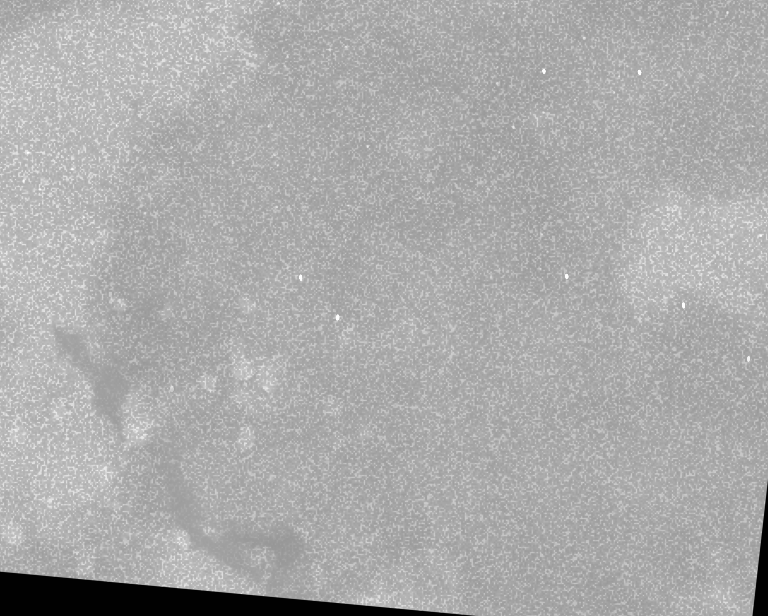
Write a WebGL 2 fragment shader that draws this texture.

```glsl
#version 300 es
precision highp float;
// Grey aerial ground: fine grain, ragged pale patches, a smooth track, round clumps, black cut corners.
#define BASE_TONE 0.658
#define PATCH_GAIN 0.066
#define PATCH_SCALE 3.6
#define GRAIN_SCALE 360.0
#define GRAIN_LINEAR 0.085
#define GRAIN_TAIL 0.095
#define TRACK_DEPTH 0.04
#define CLUMP_SCALE 19.0
#define CLUMP_GAIN 0.07
#define SPECK_SCALE 15.0
#define BORDER_TONE 0.005

uniform vec2 u_resolution;
out vec4 fragColor;

// Integer hash of a cell, two values in 0..1
vec2 hash2(vec2 cell) {
  uvec2 q = uvec2(ivec2(cell) + 4096) * uvec2(1597u, 3812u);
  uint h = (q.x ^ q.y) * 2654435u + q.x * 7919u;
  h ^= h >> 15; h *= 739981u; h ^= h >> 13;
  uint k = h * 668265u; k ^= k >> 16;
  return vec2(h & 65535u, k & 65535u) / 65535.0;
}

float valueNoise(vec2 p) {
  vec2 i = floor(p), f = fract(p);
  f = f * f * (3.0 - 2.0 * f);
  float low = mix(hash2(i).x, hash2(i + vec2(1, 0)).x, f.x);
  float high = mix(hash2(i + vec2(0, 1)).x, hash2(i + vec2(1, 1)).x, f.x);
  return mix(low, high, f.y);
}

float fbm(vec2 p) {
  float sum = 0.0, amp = 0.5, total = 0.0;
  for (int i = 0; i < 6; i++) {
    sum += amp * valueNoise(p);
    total += amp;
    p = mat2(1.6, 1.2, -1.2, 1.6) * p + 17.3;
    amp *= 0.58;
  }
  return sum / total;
}

// Cellular scatter: round or stretched spots in a random share of the cells
float spots(vec2 p, float share, float radius, float stretch, float soft) {
  float cover = 0.0;
  vec2 home = floor(p);
  for (int y = -1; y <= 1; y++)
    for (int x = -1; x <= 1; x++) {
      vec2 cell = home + vec2(x, y);
      vec2 pick = hash2(cell + 301.0);
      vec2 d = p - cell - 0.2 - 0.6 * hash2(cell);
      d.x *= mix(1.0, stretch, pick.y);
      float r = radius * mix(0.5, 1.0, pick.y);
      float spot = 1.0 - smoothstep(r - soft, r + soft, length(d));
      cover = max(cover, spot * step(pick.x, share));
    }
  return cover;
}

// Coverage below the line through a and b, with a smooth edge
float below(vec2 p, vec2 a, vec2 b, float edge) {
  vec2 dir = normalize(b - a);
  float d = dot(p - a, vec2(-dir.y, dir.x));
  return 1.0 - smoothstep(-edge, edge, d);
}

void main() {
  vec2 p = gl_FragCoord.xy / u_resolution.y;
  float pixel = 1.0 / u_resolution.y;
  vec2 ragged = vec2(fbm(p * 30.0), fbm(p * 30.0 + 71.0)) - 0.5;

  // Pale patches and broad shading
  float field = fbm(p * PATCH_SCALE + 5.0);
  float patches = smoothstep(0.47, 0.66, field + 0.1 * ragged.x);
  float shade = fbm(p * 9.0 + 43.0) - 0.5;

  // Bare track winding down the left side
  float centre = 0.2 + 2.0 * (p.y - 0.42) * (p.y - 0.42);
  float offset = abs(p.x - centre + 0.12 * ragged.x + 0.25 * shade);
  float track = 1.0 - smoothstep(0.015, 0.085, offset);
  track *= (1.0 - smoothstep(0.45, 0.7, p.y)) * smoothstep(0.38, 0.58, fbm(p * 8.0 + 90.0) + 0.06);

  // Round clumps, densest at lower left
  float dense = 1.0 - smoothstep(0.15, 0.55, length((p - vec2(0.26, 0.22)) * vec2(1.0, 0.8)));
  float clumps = spots((p + 0.035 * ragged) * CLUMP_SCALE, 0.26, 0.42, 1.3, 0.08) * dense;

  // Fine grain with a bright tail, calmer on the track
  float grain = valueNoise(p * GRAIN_SCALE);
  float cover = max(patches, clumps);
  float tail = smoothstep(0.55, 0.95, grain) * mix(0.85, 1.25, cover);
  float rough = GRAIN_LINEAR * (grain - 0.5) + GRAIN_TAIL * tail;
  float tone = BASE_TONE + PATCH_GAIN * patches * (1.0 - track) + 0.07 * shade;
  tone += CLUMP_GAIN * clumps * (0.7 + 1.5 * ragged.y) - TRACK_DEPTH * track * (1.0 - clumps);
  tone += rough * (1.0 - 0.75 * track * (1.0 - clumps));

  // Tiny pale dots and a few white flecks
  float upper = smoothstep(0.3, 0.75, p.y);
  tone += 0.14 * upper * spots(p * 70.0, 0.07, 0.17, 1.0, 0.08);
  float flecks = spots((p + 0.008 * ragged) * SPECK_SCALE, 0.035, 0.085, 2.0, pixel * SPECK_SCALE * 0.6);
  tone = mix(tone, 0.99, flecks * smoothstep(0.3, 0.45, p.y));

  // Black corners beyond the slanted edges
  float border = below(p, vec2(0.0, 0.072), vec2(0.775, 0.0), pixel * 0.7);
  border = max(border, below(p, vec2(1.2215, 0.0), vec2(1.251, 0.259), pixel * 0.7));
  tone = mix(tone, BORDER_TONE, border);
  fragColor = vec4(vec3(clamp(tone, 0.0, 1.0)), 1.0);
}
```
